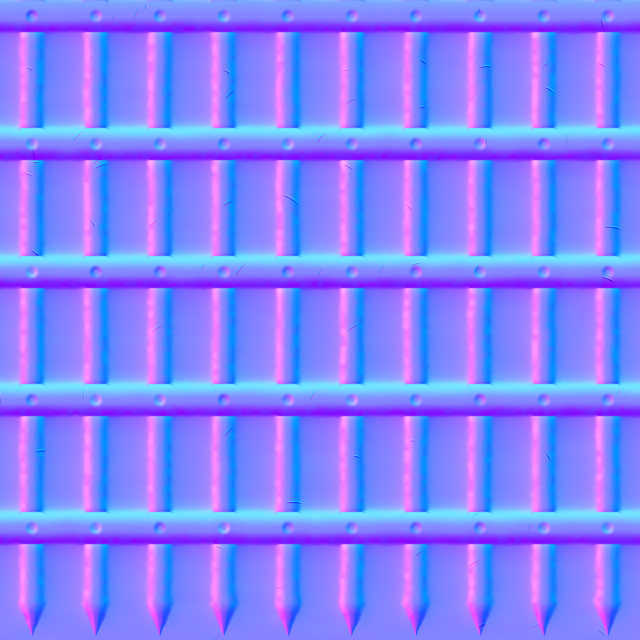
Write a WebGL 2 fragment shader that draws this texture map.

```glsl
#version 300 es
precision highp float;
// Tangent-space normal map of a riveted iron portcullis with spiked feet.

uniform vec2 u_resolution;
out vec4 fragColor;

const float COLUMNS = 10.0;
const float ROWS = 5.0;
const float TOP_ROW_Y = 0.975;      // centre line of the highest crossbar
const float BAR_HALF = 0.0178;
const float BAND_HALF = 0.0252;
const float RIVET_RADIUS = 0.0125;
const float SHOULDER_Y = 0.056;     // where the spike starts to taper
const float SHOULDER_HALF = 0.0205;
const float TIP_Y = 0.006;
const float BAR_TILT = 0.50;
const float BAND_TILT_UP = 0.40;
const float BAND_TILT_DOWN = 0.44;
const float RIVET_TILT = 0.26;
const float HALO_TILT = 0.27;       // slope of the sheet beside a bar
const float HALO_REACH = 0.018;
const float SIDE_SOFT = 0.005;      // blur of worn edges
const float WEAR = 0.004;           // sideways wobble of worn edges
const int SCRATCHES = 64;
const float SCRATCH_WIDTH = 0.0012;
const vec2 FLAT = vec2(0.52, 0.52); // red and green of a level surface

// Integer hash giving two values in 0..1
vec2 hash2(ivec2 cell) {
  uvec2 v = uvec2(cell) * 1664525u + 1013904223u;
  v.x += v.y * 1664525u;
  v.y += v.x * 1664525u;
  v ^= v >> 16u;
  v.x += v.y * 1664525u;
  v.y += v.x * 1664525u;
  v ^= v >> 16u;
  return vec2(v >> 8u) / 16777216.0;
}

// Smooth value noise in -1..1
float noise(vec2 p) {
  ivec2 i = ivec2(floor(p));
  vec2 f = fract(p);
  f = f * f * (3.0 - 2.0 * f);
  float low = mix(hash2(i).x, hash2(i + ivec2(1, 0)).x, f.x);
  float high = mix(hash2(i + ivec2(0, 1)).x, hash2(i + ivec2(1, 1)).x, f.x);
  return 2.0 * mix(low, high, f.y) - 1.0;
}

// Coverage of a shape from its signed distance
float cover(float dist, float soft) {
  return 1.0 - smoothstep(-soft, soft, dist);
}

float bandY(float row) { return TOP_ROW_Y - row / ROWS; }
float barX(float column) { return (column + 0.5) / COLUMNS; }

// Rounded upright bar: red leans left, with short lips at its ends
vec2 barTilt(float across, float y, float v, float blobs) {
  float spike = 1.0 - smoothstep(SHOULDER_Y - 0.02, SHOULDER_Y + 0.008, y);
  float lean = smoothstep(-0.05, mix(0.85, 0.6, spike), abs(across));
  lean *= smoothstep(0.0, 0.15, abs(across)) * (1.0 - 0.2 * spike);
  vec2 tilt = vec2(-sign(across) * lean * BAR_TILT * (1.0 + 0.14 * blobs), 0.07 * blobs * lean);
  float lip = abs(v) - BAND_HALF;
  tilt.y += v < 0.0 ? 0.17 * exp(-lip / 0.006) : -0.25 * exp(-lip / 0.0025);
  tilt.y -= 0.22 * spike;
  return tilt;
}

// Rounded crossbar: lit green above, violet below
vec2 bandTilt(float w, float topFade, float blobs) {
  float up = smoothstep(-0.05, 0.95, w) * topFade;
  float down = smoothstep(0.05, 0.88, -w);
  float green = BAND_TILT_UP * up - BAND_TILT_DOWN * down * (1.0 + 0.14 * blobs);
  return vec2(0.05 * blobs * (down + 0.5 * up) - 0.08 * up - 0.03 * down, green);
}

// Short grooves scattered on the bars and crossbars
vec2 scratchTilt(vec2 uv) {
  vec2 tilt = vec2(0.0);
  for (int i = 0; i < SCRATCHES; i++) {
    vec2 place = hash2(ivec2(i, 71));
    vec2 shape = hash2(ivec2(i, 137));
    vec2 jitter = hash2(ivec2(i, 211)) - 0.5;
    bool onBar = i % 3 != 0;
    vec2 centre = onBar
      ? vec2(barX(floor(place.x * COLUMNS)) + jitter.x * 0.03, place.y)
      : vec2(place.x, bandY(floor(place.y * ROWS)) + jitter.y * 0.045);
    float angle = onBar ? mix(-1.1, 0.8, shape.x) : mix(0.8, 1.9, shape.x);
    vec2 along = vec2(cos(angle), sin(angle));
    vec2 normal = vec2(-along.y, along.x);
    float reach = mix(0.005, 0.017, shape.y * shape.y);
    vec2 p = uv - centre;
    float s = dot(p, along) / reach;
    float q = (dot(p, normal) + 0.12 * reach * s * s) / SCRATCH_WIDTH;
    float fade = (1.0 - smoothstep(0.4, 1.0, abs(s))) * mix(0.4, 1.0, jitter.x + 0.5);
    tilt += fade * exp(-q * q) * (0.7 * q * normal - 0.1);
  }
  return tilt;
}

void main() {
  vec2 uv = gl_FragCoord.xy / u_resolution;
  float soft = max(1.0 / min(u_resolution.x, u_resolution.y), 0.0012);
  float blobs = noise(uv * 110.0);
  float drift = noise(uv * vec2(28.0, 34.0) + 40.0);

  // Nearest bar and crossbar
  float column = clamp(floor(uv.x * COLUMNS), 0.0, COLUMNS - 1.0);
  float row = clamp(floor((TOP_ROW_Y - uv.y) * ROWS + 0.5), 0.0, ROWS - 1.0);
  float d = uv.x - barX(column);
  float v = uv.y - bandY(row);
  float worn = d + WEAR * (0.2 * blobs + 0.28 * drift);

  // Backing sheet with soft slopes beside the ironwork
  float gap = max(abs(d) - BAR_HALF, 0.0);
  float footFade = smoothstep(0.0, SHOULDER_Y + 0.02, uv.y);
  float halo = HALO_TILT * (exp(-gap / HALO_REACH) - exp((BAR_HALF - 0.5 / COLUMNS) / HALO_REACH));
  vec2 tilt = vec2(-sign(d) * halo * footFade, 0.0);
  float beyond = max(abs(v) - BAND_HALF, 0.0);
  tilt.y += v > 0.0 ? 0.28 * exp(-beyond / 0.010) : -0.15 * exp(-beyond / 0.020);
  tilt += 0.012 * vec2(drift, noise(uv * vec2(14.0, 60.0)));

  // Upright bars ending in spikes
  float taper = clamp((uv.y - TIP_Y) / (SHOULDER_Y - TIP_Y), 0.0, 1.0);
  float flare = 1.0 - smoothstep(SHOULDER_Y, SHOULDER_Y + 0.02, uv.y);
  float halfWidth = mix(BAR_HALF, SHOULDER_HALF, flare) * taper;
  float sideSoft = mix(soft, SIDE_SOFT, taper);
  float bar = cover(abs(worn) - halfWidth, sideSoft) * step(TIP_Y, uv.y);
  tilt = mix(tilt, barTilt(worn / max(halfWidth, 0.001), uv.y, v, blobs), bar);

  // Crossbars: blurred over the sheet, crisp over the bars
  float topFade = row < 0.5 ? 0.3 : 1.0;
  float edge = abs(v) - BAND_HALF + 0.001 * (drift + blobs) * (1.0 - bar);
  float edgeSoft = mix(v > 0.0 ? 1.5 * SIDE_SOFT : 0.8 * SIDE_SOFT, soft, bar);
  float band = cover(edge, edgeSoft);
  vec2 iron = bandTilt(v / BAND_HALF + 0.06 * drift, topFade, blobs);

  // Dished rivets
  vec2 r = vec2(d, v) / RIVET_RADIUS;
  float radius = length(r);
  float dish = smoothstep(0.0, 0.5, radius) * (1.0 - smoothstep(0.5, 1.0, radius));
  vec2 dent = hash2(ivec2(column, row)) - 0.5;
  iron += RIVET_TILT * dish * (r / max(radius, 0.01) * vec2(1.0, -0.8) + 0.7 * dent);
  tilt = mix(tilt, iron, band);

  tilt += scratchTilt(uv);
  fragColor = vec4(clamp(FLAT + tilt, 0.0, 1.0), 1.0, 1.0);
}
```
